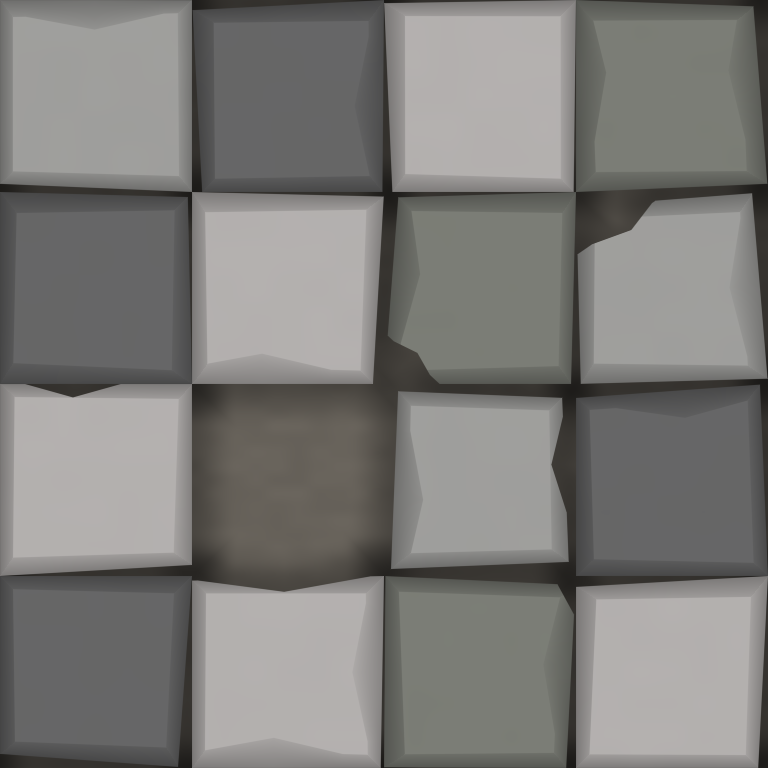
Write a three.js fragment shader that draws this texture.

```glsl
varying vec2 vUv;

float hash(vec2 p) {
  return fract(sin(dot(p, vec2(127.1, 311.7))) * 43758.5453);
}

float noise(vec2 p) {
  vec2 i = floor(p), f = fract(p);
  f = f * f * (3.0 - 2.0 * f);
  return mix(mix(hash(i), hash(i + vec2(1.0, 0.0)), f.x),
             mix(hash(i + vec2(0.0, 1.0)), hash(i + 1.0), f.x), f.y);
}

float peak(float t, float center, float width) {
  return max(0.0, 1.0 - abs(t - center) / width);
}

// Broken corner: positive on the tile, negative in the missing piece
float cornerCut(vec2 p, vec2 id) {
  bool wide = id == vec2(3.0, 2.0);
  bool low = id == vec2(2.0, 2.0);
  bool small = id == vec2(2.0, 0.0);
  if (!wide && !low && !small) return 1.0;
  vec2 size = wide ? vec2(0.48, 0.33) : low ? vec2(0.29, 0.27) : vec2(0.12, 0.22);
  vec2 fromCorner = vec2(small ? 1.0 - p.x : p.x, low ? p.y : 1.0 - p.y);
  vec2 u = fromCorner / size;
  float bulge = small ? 0.0 : 0.2 * peak(u.x - u.y, 0.0, 0.65);
  return (u.x + u.y - 1.0 - bulge) / length(1.0 / size);
}

// x: distance inside the outline, y: height on the bevel, z: bevel light, w: bevel width
vec4 tile(vec2 p, vec2 cell) {
  vec2 id = floor(mod(cell + 0.5, 4.0));
  if (id == vec2(1.0)) return vec4(-1.0, 0.0, 1.0, 1.0);
  float inside = cornerCut(p, id);
  float height = 9.0, light = 1.0, bevel = 0.07;

  // Sides: left, right, bottom, top
  for (int i = 0; i < 4; i++) {
    float side = float(i);
    bool upright = i < 2;
    float across = upright ? p.x : p.y;
    float along = upright ? p.y : p.x;
    float depth = i == 1 || i == 3 ? 1.0 - across : across;
    vec2 seed = id + vec2(side * 7.3, side * 3.1);

    float slope = hash(seed + 2.7) > 0.5 ? along : 1.0 - along;
    float inset = 0.085 * max(0.0, hash(seed) * 1.6 - 0.6) * slope;
    if (id == vec2(2.0, 1.0)) inset = 0.035 + 0.04 * slope;

    bool notched = (id.x + id.y == 1.0 && i == 3) || (id == vec2(2.0, 1.0) && i == 1);
    float notch = notched ? 0.07 * peak(along, 0.38 + 0.1 * id.x, 0.25 + 0.2 * id.x * (2.0 - id.x)) : 0.0;
    float dent = step(0.76, hash(seed + 5.9)) * peak(along, 0.35 + 0.3 * hash(seed + 8.2), 0.36);
    float width = 0.067 + 0.045 * hash(seed + 4.4) * (1.0 - slope) + 0.075 * dent;

    inside = min(inside, depth - inset - notch);
    float rise = (depth - inset) / width;
    if (rise < height) {
      height = rise;
      bevel = width;
      light = (i == 0 ? 0.86 : i == 1 ? 0.92 : i == 2 ? 0.89 : 0.88) + 0.04 * dent;
    }
  }
  return vec4(inside, height, light, bevel);
}

vec3 tileColor(vec2 id) {
  float kind = mod(id.x + (id.y < 0.5 ? 0.0 : 6.0 - id.y) + 0.5, 4.0);
  if (id == vec2(3.0, 0.0)) kind = 1.5;
  vec3 charcoal = vec3(0.400, 0.400, 0.402);
  vec3 pale = vec3(0.703, 0.690, 0.684);
  vec3 moss = vec3(0.482, 0.490, 0.462);
  vec3 ash = vec3(0.622, 0.621, 0.612);
  return kind < 1.0 ? charcoal : kind < 2.0 ? pale : kind < 3.0 ? moss : ash;
}

void main() {
  vec2 grid = vUv * 4.0;
  vec2 id = min(floor(grid), 3.0);
  vec2 p = grid - id;
  float aa = max(fwidth(grid.x), 0.001) * 0.7;

  // Ground, darkened beside each surrounding tile
  float open = 1.0;
  for (int y = -1; y <= 1; y++) {
    for (int x = -1; x <= 1; x++) {
      vec2 offset = vec2(float(x), float(y));
      float gap = -tile(p - offset, id + offset).x;
      open *= mix(0.7, 1.0, smoothstep(-0.01, 0.24, gap));
    }
  }
  vec3 color = vec3(0.405, 0.385, 0.355) * open;
  color *= 0.97 + 0.06 * noise(grid * vec2(9.0, 14.0));

  // Tile face and bevels
  vec4 t = tile(p, id);
  float face = smoothstep(-aa, aa, (t.y - 1.0) * t.w);
  float slopeLight = t.z * mix(0.79, 1.0, clamp(t.y, 0.0, 1.0));
  vec3 stone = tileColor(id) * mix(slopeLight, 1.0, face);
  stone *= 0.995 + 0.01 * noise(grid * 6.0);
  color = mix(color, stone, smoothstep(-aa, aa, t.x));

  gl_FragColor = vec4(color, 1.0);
}
```
